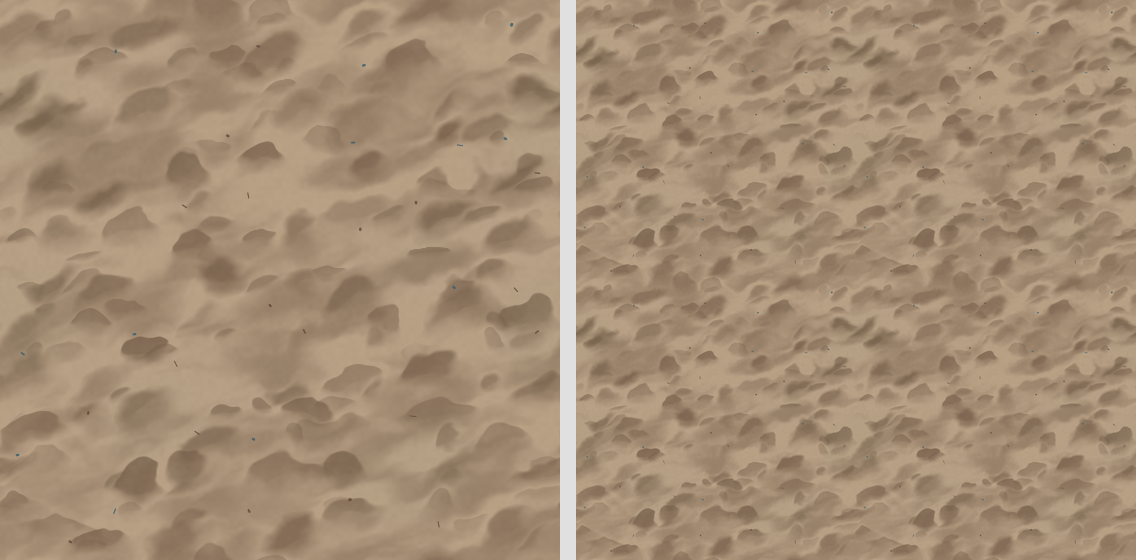
Left: one tile. Right: repeated 2 by 2.
Reproduce this texture procedurally as a WebGL 2 fragment shader.

```glsl
#version 300 es
precision highp float;
// Soft trampled sand: tilted hollows with crisp upper rims, and sparse tiny debris.

#define BIG_GRID vec2(7.0, 11.0)
#define SMALL_GRID vec2(11.0, 17.0)
#define BIG_SIZE vec2(0.068, 0.040)
#define SMALL_SIZE vec2(0.037, 0.021)
#define TILT 0.32
#define HOLLOW_DEPTH 0.66
#define SWELL_DEPTH 0.46
#define WARP 0.026
#define DEBRIS_GRID vec2(7.0)
#define LIGHT_SAND vec3(0.720, 0.626, 0.520)
#define DARK_SAND vec3(0.460, 0.370, 0.290)

uniform vec2 u_resolution;
out vec4 fragColor;

// Integer hash of a cell, three values from 0 to 1
vec3 hash(vec2 cell, float seed) {
  uvec3 v = uvec3(cell, seed) * 1664525u + 1013904223u;
  v.x += v.y * v.z; v.y += v.z * v.x; v.z += v.x * v.y;
  v ^= v >> 16u;
  v.x += v.y * v.z; v.y += v.z * v.x; v.z += v.x * v.y;
  return vec3(v >> 8u) / 16777216.0;
}

vec2 wrapCell(vec2 cell, vec2 period) {
  return cell - period * floor((cell + 0.5) / period);
}

// Lattice value that repeats over the unit square after a vertical shear
float lattice(vec2 cell, vec2 period, float shear, float seed) {
  cell.y += shear * floor((cell.x + 0.5) / period.x);
  return hash(wrapCell(cell, period), seed).x;
}

float noise(vec2 p, vec2 period, float shear, float seed) {
  vec2 q = p * period - vec2(0.0, shear * p.x);
  vec2 i = floor(q), f = q - i;
  f = f * f * f * (f * (f * 6.0 - 15.0) + 10.0);
  float low = mix(lattice(i, period, shear, seed),
                  lattice(i + vec2(1, 0), period, shear, seed), f.x);
  float high = mix(lattice(i + vec2(0, 1), period, shear, seed),
                   lattice(i + vec2(1, 1), period, shear, seed), f.x);
  return mix(low, high, f.y);
}

float fbm(vec2 p, vec2 period, float shear, float seed) {
  float sum = 0.0, total = 0.0, gain = 1.0;
  for (int k = 0; k < 3; k++) {
    sum += gain * noise(p, period, shear, seed + float(k));
    total += gain;
    gain *= 0.45; period *= 2.0; shear *= 2.0;
  }
  return sum / total;
}

vec2 rotate(vec2 v, float angle) {
  float c = cos(angle), s = sin(angle);
  return vec2(c * v.x + s * v.y, c * v.y - s * v.x);
}

// Scattered hollows: x is shade, y is the lit sand just above the rims
vec2 hollows(vec2 p, vec2 grid, vec2 size, float density, float seed) {
  vec2 home = floor(p * grid);
  float open = 1.0, glow = 0.0;
  for (int y = -1; y <= 1; y++)
  for (int x = -1; x <= 1; x++) {
    vec2 cell = home + vec2(x, y);
    vec2 id = wrapCell(cell, grid);
    vec3 place = hash(id, seed), form = hash(id, seed + 1.0);
    if (place.z > density) continue;
    vec2 d = p - (cell + 0.1 + 0.8 * place.xy) / grid;
    d = rotate(d, TILT + 0.6 * (form.x - 0.5));
    d /= size * mix(vec2(0.6, 0.7), vec2(1.2, 1.1), vec2(form.y, form.z));
    d.y += 0.25 * d.x * d.x;
    float r = length(d);
    float upper = smoothstep(-0.5, 0.75, d.y / max(r, 0.001));
    float rim = mix(0.09, 0.6, form.x * form.x);
    float inside = smoothstep(0.0, mix(0.95, rim, upper), 1.0 - r);
    float depth = HOLLOW_DEPTH * mix(0.4, 1.15, fract(form.y * 7.0 + form.z));
    open *= 1.0 - depth * inside * mix(0.75, 1.0, upper);
    glow += upper * smoothstep(0.9, 1.05, r) * smoothstep(1.7, 1.0, r);
  }
  return vec2(1.0 - open, min(glow, 1.0));
}

// Tiny flecks and fibres: rgb colour with coverage in alpha
vec4 debris(vec2 p, float pixel) {
  vec2 cell = floor(p * DEBRIS_GRID);
  vec3 place = hash(cell, 71.0), form = hash(cell, 72.0);
  vec2 d = p - (cell + 0.1 + 0.8 * place.xy) / DEBRIS_GRID;
  d = rotate(d, 6.2832 * form.x);
  float reach = mix(0.0008, 0.006, form.y * form.y);
  float width = mix(0.0026, 0.0007, form.y);
  float dist = length(vec2(max(abs(d.x) - reach, 0.0), d.y)) - width;
  vec3 tint = mix(vec3(0.36, 0.28, 0.22), vec3(0.20, 0.36, 0.43), step(0.45, form.z));
  float cover = smoothstep(0.6 * pixel, -0.6 * pixel, dist);
  return vec4(tint, 0.8 * cover * step(place.z, 0.75));
}

void main() {
  vec2 p = gl_FragCoord.xy / u_resolution;
  // Ragged outlines from broad and fine warping
  vec2 bend = vec2(fbm(p, vec2(12, 17), 4.0, 11.0), fbm(p, vec2(12, 17), 4.0, 21.0)) - 0.5;
  vec2 fine = vec2(noise(p, vec2(72), 0.0, 31.0), noise(p, vec2(72), 0.0, 32.0)) - 0.5;
  vec2 q = p + 2.0 * WARP * bend + 0.11 * WARP * fine;

  // Broad swells, then hollows of two sizes
  float swell = smoothstep(0.25, 0.82, fbm(q, vec2(8, 19), 5.0, 41.0));
  vec2 big = hollows(q, BIG_GRID, BIG_SIZE, 0.88, 51.0);
  vec2 small = hollows(q, SMALL_GRID, SMALL_SIZE, 0.5, 61.0);
  float shade = 1.0 - (1.0 - SWELL_DEPTH * swell) * (1.0 - big.x) * (1.0 - 0.7 * small.x);
  shade -= 0.14 * max(big.y, 0.6 * small.y) * (1.0 - shade);
  vec3 color = mix(LIGHT_SAND, DARK_SAND, clamp(shade, 0.0, 1.0));

  // Faint olive patches and soft grain
  float olive = smoothstep(0.5, 0.9, noise(p, vec2(4, 5), 1.0, 81.0));
  color += olive * vec3(-0.012, -0.002, -0.004);
  color += 0.014 * (noise(p, vec2(128), 0.0, 91.0) - 0.5);

  vec4 fleck = debris(p, 1.0 / u_resolution.y);
  fragColor = vec4(mix(color, fleck.rgb, fleck.a), 1.0);
}
```
